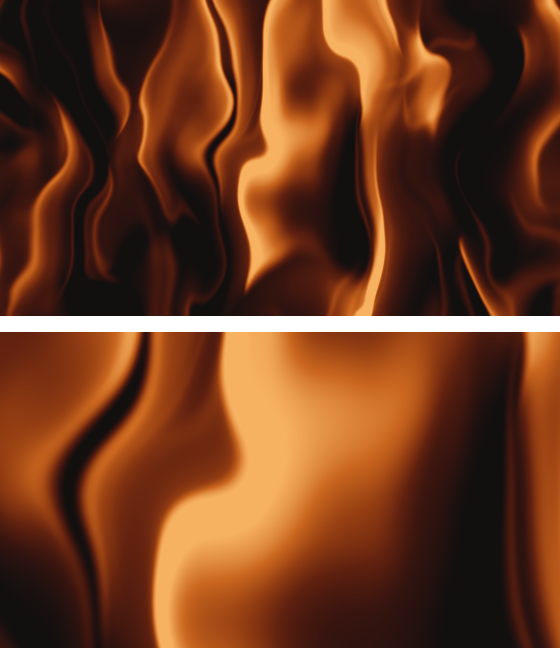
Top: the whole. Bottom: its middle third, enlarged.
Give the GLSL for this texture, as a WebGL 2 fragment shader.

```glsl
#version 300 es
precision highp float;
// Tall flames on black: swaying translucent sheets, each with a bright crisp
// rim on one side and a fading body on the other, plus faint wisps and threads.
// Heat is summed in a curled domain and mapped to an ember colour ramp.
uniform vec2 u_resolution;
out vec4 fragColor;

const int SHEETS = 12;
const vec3 EMBER[6] = vec3[6](
    vec3(0.07, 0.06, 0.06), vec3(0.22, 0.08, 0.06), vec3(0.38, 0.13, 0.06),
    vec3(0.58, 0.24, 0.07), vec3(0.79, 0.40, 0.12), vec3(0.97, 0.70, 0.38));

float hash(float n) {
    return fract(sin(n * 127.1 + 3.7) * 4375.85);
}

vec2 gradientAt(vec2 cell) {
    float angle = 6.2832 * fract(sin(dot(cell, vec2(127.1, 311.7))) * 4375.85);
    return vec2(cos(angle), sin(angle));
}

// Signed gradient noise, roughly -0.6 to 0.6.
float noise(vec2 p) {
    vec2 i = floor(p), f = fract(p);
    vec2 u = f * f * f * (f * (f * 6.0 - 15.0) + 10.0);
    float a = dot(gradientAt(i), f);
    float b = dot(gradientAt(i + vec2(1, 0)), f - vec2(1, 0));
    float c = dot(gradientAt(i + vec2(0, 1)), f - vec2(0, 1));
    float d = dot(gradientAt(i + vec2(1, 1)), f - vec2(1, 1));
    return mix(mix(a, b, u.x), mix(c, d, u.x), u.y);
}

// One-dimensional wander along t, independent for each seed.
float wander(float t, float seed) {
    return noise(vec2(t, seed * 6.0 + 0.5));
}

// Bends straight sheets into hooks and curls.
vec2 curl(vec2 p) {
    vec2 broad = vec2(noise(p * vec2(2.8, 2.4) + 4.3), noise(p * vec2(3.6, 2.4) + 19.1));
    vec2 fine = vec2(noise(p * vec2(6.5, 5.0) + 31.7), noise(p * vec2(7.0, 4.5) + 47.9));
    return p + broad * vec2(0.22, 0.36) + fine * vec2(0.065, 0.10);
}

// Heat of a sheet at signed distance d from its rim; the body lies at d > 0.
float sheetProfile(float d, float glowWidth, float bodyWidth) {
    float inside = max(d, 0.0);
    float rim = 0.24 * exp(-d * d / 0.00014);
    float glow = 0.44 * exp(-inside / glowWidth);
    float body = 0.36 * exp(-inside / bodyWidth);
    return rim + smoothstep(-0.017, 0.009, d) * (glow + body);
}

float sheetHeat(vec2 q, float id, float spacing) {
    float sway = 0.17 * wander(q.y * 1.9, id + 20.0) + 0.06 * wander(q.y * 4.6, id + 40.0);
    float edge = (id + 0.15 + 0.7 * hash(id)) * spacing + sway;
    float side = hash(id + 50.0) > 0.45 ? 1.0 : -1.0;
    float thickness = clamp(0.5 + 1.1 * wander(q.y * 2.1, id + 60.0), 0.0, 1.0);
    float bodyWidth = mix(0.02, 0.17, thickness * (0.35 + 0.65 * hash(id + 70.0)));
    float glowWidth = mix(0.012, 0.034, thickness);
    float life = smoothstep(-0.28, 0.16, wander(q.y * 1.7, id + 80.0));
    return life * sheetProfile(side * (q.x - edge), glowWidth, bodyWidth);
}

// Long thin threads along the zero contour of stretched noise.
float threadHeat(vec2 q, float seed) {
    float n = noise(q * vec2(4.2, 1.1) + seed) / 0.035;
    float fade = smoothstep(-0.10, 0.30, noise(q * vec2(2.4, 2.0) + seed * 1.7));
    return fade * exp(-n * n);
}

// Dim smoky red drifting between the sheets.
float wispHeat(vec2 q) {
    return smoothstep(-0.06, 0.36, noise(q * vec2(4.6, 1.7) + 83.2));
}

vec3 emberColor(float heat) {
    float t = clamp(heat, 0.0, 1.0) * 5.0;
    int k = min(int(t), 4);
    return mix(EMBER[k], EMBER[k + 1], t - float(k));
}

// Bell curve across the canvas, 1 in the middle.
float centreWeight(float x) {
    float offset = (x - 0.54) / 0.25;
    return exp(-offset * offset);
}

void main() {
    vec2 p = gl_FragCoord.xy / u_resolution.y;
    float aspect = u_resolution.x / u_resolution.y;
    float spacing = aspect / float(SHEETS);
    vec2 q = curl(p);

    // Sheets of flame, strongest in the middle.
    float heat = 0.0;
    for (int i = -1; i <= SHEETS; i++) {
        float id = float(i);
        float power = mix(2.1, 4.7, centreWeight((id + 0.5) / float(SHEETS)));
        power *= 0.65 + 0.7 * hash(id + 90.0);
        heat += power * sheetHeat(q, id, spacing);
    }

    // Dark pockets between the flames, then the faint parts that cross them.
    float pocket = noise(q * vec2(3.1, 1.5) + 61.3) + 0.24 * centreWeight(p.x / aspect);
    heat *= mix(0.04, 1.0, smoothstep(-0.13, 0.16, pocket));
    heat += 0.34 * wispHeat(q);
    heat += 0.26 * (threadHeat(q, 12.6) + threadHeat(q, 37.4));

    // Fine upright fibres.
    heat *= 1.0 + 0.4 * noise(vec2(q.x * 20.0, q.y * 2.6));

    // Soft shoulder, with the faintest haze dropped to black.
    heat = 1.10 * (1.0 - exp(-heat)) - 0.055;
    fragColor = vec4(emberColor(heat), 1.0);
}
```
